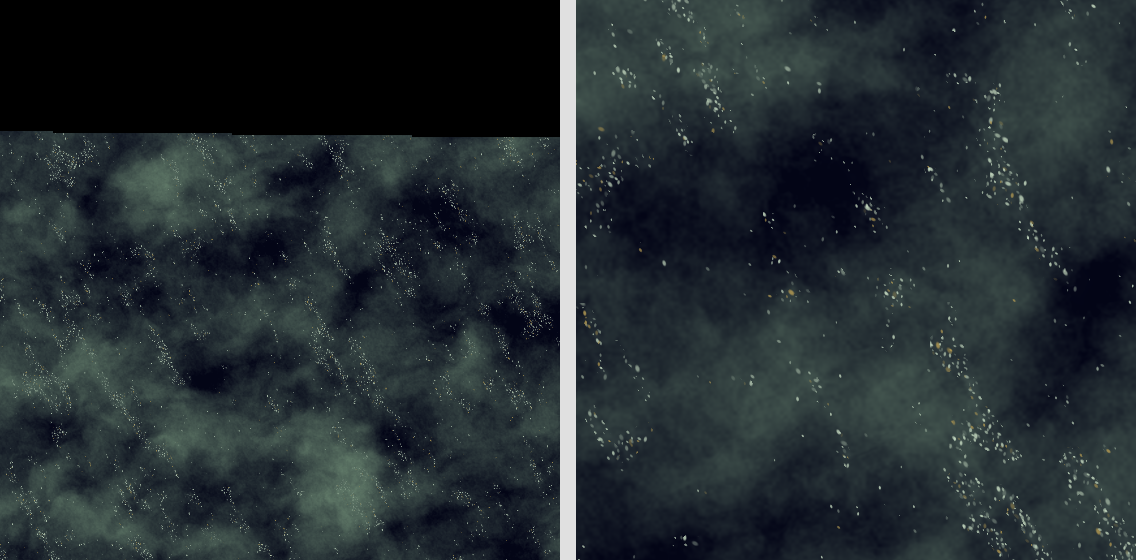
Left: the whole. Right: its middle third, enlarged.
Reproduce this texture procedurally as a three.js fragment shader.

```glsl
// Dark sea from above: drifting haze, slanted trails of glints, black stepped border on top.
varying vec2 vUv;

const vec3 DEEP_WATER = vec3(0.06, 0.08, 0.13);
const vec3 PALE_HAZE = vec3(0.30, 0.38, 0.34);
const vec3 FOAM = vec3(0.78, 0.86, 0.76);
const vec3 WARM_GLINT = vec3(0.70, 0.60, 0.32);
const vec2 TRAIL_DIR = vec2(0.5, -0.866);

float hash(vec2 p) {
  vec3 q = fract(vec3(p.xyx) * 0.1031);
  q += dot(q, q.yzx + 33.33);
  return fract((q.x + q.y) * q.z);
}

float noise(vec2 p) {
  vec2 i = floor(p);
  vec2 f = fract(p);
  f = f * f * (3.0 - 2.0 * f);
  float low = mix(hash(i), hash(i + vec2(1.0, 0.0)), f.x);
  float high = mix(hash(i + vec2(0.0, 1.0)), hash(i + vec2(1.0, 1.0)), f.x);
  return mix(low, high, f.y);
}

mat2 rotation(float angle) {
  float c = cos(angle);
  float s = sin(angle);
  return mat2(c, s, -s, c);
}

// Fractal noise, turned at each octave to hide the lattice
float fbm(vec2 p) {
  float sum = 0.0;
  float weight = 1.0;
  float total = 0.0;
  for (int i = 0; i < 6; i++) {
    sum += weight * noise(p);
    total += weight;
    p = rotation(0.65) * p * 2.03 + 17.3;
    weight *= 0.56;
  }
  return sum / total;
}

float softBlob(vec2 p, vec2 centre, vec2 radius) {
  vec2 d = (p - centre) / radius;
  return exp(-dot(d, d));
}

// Haze density: 0 is open deep water, 1 is thick haze
float hazeDensity(vec2 p) {
  vec2 warp = vec2(fbm(p * 9.0 + 31.0), fbm(p * 9.0 + 67.0)) - 0.5;
  float cloud = fbm(rotation(-0.3) * (p + 0.08 * warp) * vec2(8.0, 10.5) + 9.0);
  float banks = softBlob(p, vec2(0.52, 0.20), vec2(0.16, 0.20))
              + softBlob(p, vec2(0.90, 0.70), vec2(0.14, 0.08))
              + 0.6 * softBlob(p, vec2(0.22, 0.65), vec2(0.14, 0.09));
  float hollows = softBlob(p, vec2(0.30, 0.37), vec2(0.19, 0.14))
                + softBlob(p, vec2(0.62, 0.48), vec2(0.14, 0.06))
                + softBlob(p, vec2(0.97, 0.46), vec2(0.08, 0.10));
  return 0.41 + 2.3 * (cloud - 0.5) + 0.36 * (banks - hollows);
}

// Patchy strength of the trails; q.x runs across them, q.y along them
float trailMask(vec2 q) {
  q.x += 0.012 * (noise(q * 14.0 + 80.0) - 0.5);
  float n = 0.45 * noise(q * vec2(34.0, 9.0) + 5.0)
          + 0.55 * noise(q * vec2(105.0, 42.0) + 40.0);
  return smoothstep(0.58, 0.86, n);
}

// One jittered elongated speck per cell; returns brightness and warmth
vec2 glintLayer(vec2 p, float cells, float chance, float seed) {
  vec2 g = rotation(0.4 + seed) * p * cells;
  vec2 id = floor(g) + seed * 100.0;
  vec2 jitter = vec2(hash(id + 11.0), hash(id + 23.0)) - 0.5;
  vec2 d = rotation(hash(id + 37.0) * 1.4 - seed) * (fract(g) - 0.5 - 0.4 * jitter);
  float size = mix(0.22, 0.52, hash(id + 53.0));
  float speck = 1.0 - smoothstep(0.3, 1.0, length(d / vec2(size, size * 0.6)));
  float present = step(hash(id), chance);
  float power = mix(0.2, 1.0, hash(id + 71.0));
  return vec2(speck * present * power, step(0.84, hash(id + 89.0)));
}

// Upper limit of the water, falling in small steps to the right
float waterEdge(float x) {
  float strip = floor((x + 0.226) / 0.3205);
  return 0.766 - 0.0036 * strip;
}

void main() {
  vec2 across = vec2(-TRAIL_DIR.y, -TRAIL_DIR.x * -1.0);
  vec2 trailPos = vec2(dot(vUv, across), dot(vUv, TRAIL_DIR));

  // Water and haze with fine ripples
  float haze = hazeDensity(vUv);
  float ripple = noise(trailPos * vec2(310.0, 190.0)) - 0.5;
  float grain = noise(vUv * 430.0) - 0.5;
  float tone = clamp(haze + 0.10 * ripple + 0.10 * grain, -0.2, 1.3);
  vec3 color = mix(DEEP_WATER, PALE_HAZE, tone);

  // Glints gathered in trails, veiled where the haze is thick
  float trail = trailMask(trailPos);
  float veil = 1.0 - 0.6 * smoothstep(0.5, 1.1, haze);
  color += 0.05 * trail * veil * FOAM * (0.5 + ripple);
  for (int i = 0; i < 3; i++) {
    float layer = float(i);
    float chance = 0.006 + 0.6 * trail;
    vec2 glint = glintLayer(vUv, 170.0 + 55.0 * layer, chance, layer);
    vec3 tint = mix(FOAM, WARM_GLINT, glint.y);
    color = mix(color, tint, glint.x * veil * 0.85);
  }

  // Black border
  float edge = waterEdge(vUv.x);
  color *= 1.0 - smoothstep(edge - 0.001, edge + 0.001, vUv.y);
  gl_FragColor = vec4(max(color, 0.0), 1.0);
}
```
